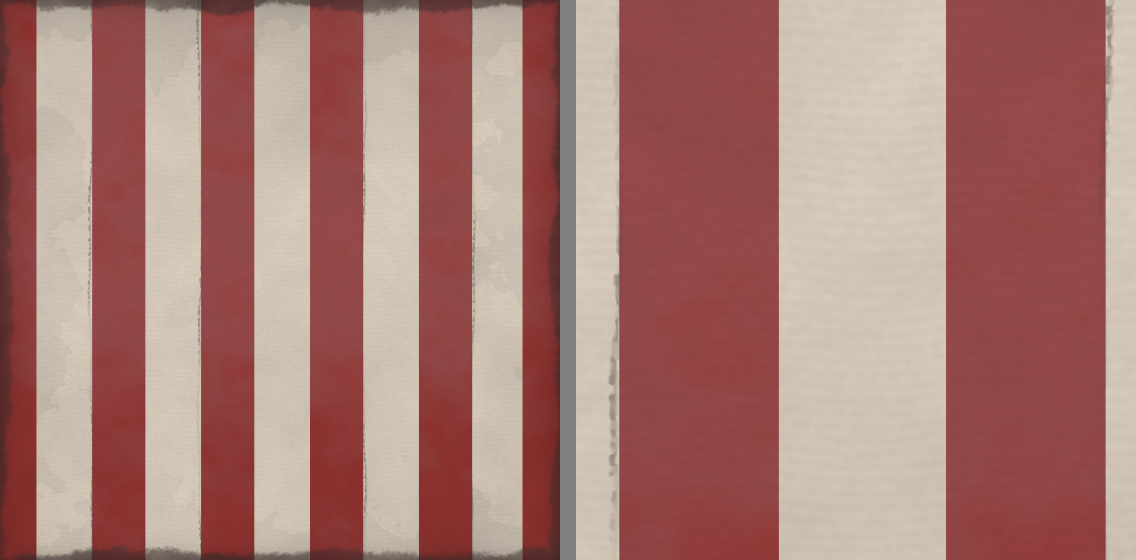
Left, the full canvas; right, a detail of the centre.
Write a WebGL 1 fragment shader that draws this pattern.

```glsl
precision highp float;
// Aged canvas with five cream stripes on faded red, water stains, sooty seams and a grimy border.
uniform vec2 u_resolution;

const float STRIPES = 5.0;
const float FIRST_EDGE = 0.0651;     // left edge of the first cream stripe
const float PITCH = 0.1945;
const float STRIPE_WIDTH = 0.0995;
const float LAST_NARROWING = 0.0095; // the last stripe is slimmer
const float SEAM_WIDTH = 0.0032;
const float TIDE_INSET = 0.085;      // mean distance of the water line from the border
const float GRIME_WIDTH = 0.011;
const float WEAVE_LINES = 125.0;

const vec3 RED_FADED = vec3(0.580, 0.287, 0.288);
const vec3 RED_DEEP = vec3(0.535, 0.195, 0.185);
const vec3 CREAM_LIGHT = vec3(0.840, 0.795, 0.730);
const vec3 CREAM_GREY = vec3(0.755, 0.715, 0.660);
const vec3 SOOT = vec3(0.260, 0.195, 0.190);

vec3 hash3(vec2 p) {
  vec3 q = vec3(dot(p, vec2(127.1, 311.7)), dot(p, vec2(269.5, 183.3)), dot(p, vec2(419.2, 371.9)));
  return fract(sin(q) * 43758.5);
}

// Smooth cellular noise: random cell values blended by distance to their seeds
float cellNoise(vec2 p) {
  vec2 cell = floor(p);
  float total = 0.0;
  float weights = 0.0;
  for (int j = -1; j <= 1; j++) {
    for (int i = -1; i <= 1; i++) {
      vec2 c = cell + vec2(float(i), float(j));
      vec3 h = hash3(c);
      vec2 d = c + h.xy - p;
      float w = exp(-6.0 * dot(d, d));
      total += w * h.z;
      weights += w;
    }
  }
  return total / weights;
}

// Layered cellular noise, centred on zero
float cloud(vec2 p) {
  float sum = 0.0;
  float amp = 0.5;
  for (int i = 0; i < 5; i++) {
    sum += amp * (cellNoise(p) - 0.5);
    p = mat2(1.6, 1.2, -1.2, 1.6) * p + 7.3;
    amp *= 0.55;
  }
  return sum;
}

void main() {
  vec2 uv = gl_FragCoord.xy / u_resolution;
  float px = 1.0 / u_resolution.x;
  vec2 border = min(uv, 1.0 - uv);
  float inset = min(border.x, border.y);

  float broad = cloud(uv * 4.0 + 3.1);
  float mottled = cloud(uv * vec2(11.0, 14.0) + 21.7);
  float ragged = cloud(uv * 9.0 + 47.0);
  float grain = cellNoise(uv * vec2(210.0, 240.0)) - 0.5;

  // Stripes, with a broken sooty seam beside all but the middle one
  float cream = 0.0;
  float seam = 0.0;
  for (float i = 0.0; i < STRIPES; i++) {
    float left = FIRST_EDGE + i * PITCH;
    float right = left + STRIPE_WIDTH - LAST_NARROWING * step(3.5, i);
    cream += clamp((uv.x - left) / px + 0.5, 0.0, 1.0) * clamp((right - uv.x) / px + 0.5, 0.0, 1.0);

    float onRight = step(i, 1.5);
    float wander = 0.0028 * sin(uv.y * 9.0 + i * 2.3) + 0.0012 * sin(uv.y * 37.0 + i);
    float line = mix(left + 0.001, right - 0.002, onRight) + wander;
    float breaks = smoothstep(-0.6, 0.8, sin(uv.y * 13.0 + i * 1.9) + 0.5 * sin(uv.y * 29.0 + i));
    float body = 1.0 - smoothstep(0.2, 1.0, abs(uv.x - line + grain * 0.003) / SEAM_WIDTH);
    float present = step(0.5, abs(i - 2.0));
    seam += body * (0.3 + 0.7 * breaks) * present;
  }

  // Cream cloth: soft cloudiness plus a hard-edged water line
  float tide = inset - TIDE_INSET + 0.34 * ragged + 0.10 * broad;
  float wet = 1.0 - smoothstep(-0.005, 0.005, tide);
  float rim = exp(-abs(tide + 0.003) * 150.0) * wet;
  float greyness = 0.40 + 1.5 * broad + 1.2 * mottled + 0.34 * wet + 0.14 * rim;
  greyness += 0.45 * smoothstep(0.86, 1.0, uv.y);
  vec3 creamColor = mix(CREAM_LIGHT, CREAM_GREY, clamp(greyness, 0.0, 1.5));

  // Red cloth: deeper dye toward the bottom and the sides
  float depth = 0.10 + 0.85 * (1.0 - smoothstep(0.12, 0.48, uv.y + 0.4 * broad));
  depth += 0.65 * (1.0 - smoothstep(0.02, 0.14, border.x));
  depth += 1.2 * mottled + 0.8 * broad;
  vec3 redColor = mix(RED_FADED, RED_DEEP, clamp(depth, 0.0, 1.1));

  vec3 color = mix(redColor, creamColor, cream);

  // Weave and fine grain
  float weave = sin(6.2832 * (uv.y * WEAVE_LINES + 0.8 * mottled + 0.3 * sin(uv.x * 40.0)));
  color *= 1.0 + 0.007 * weave + 0.025 * grain + 0.10 * mottled;

  // Seam soot, border grime and a soft vignette
  float speckle = smoothstep(-0.28, 0.22, grain);
  color = mix(color, SOOT, clamp(seam, 0.0, 1.0) * mix(0.18, 0.40, cream) * (0.3 + 0.7 * speckle));
  float grime = 1.0 - smoothstep(-0.004, 0.008, inset - GRIME_WIDTH + 0.045 * ragged + 0.004 * grain);
  color = mix(color, SOOT, grime * (0.52 + 0.5 * mottled));
  color *= 1.0 - 0.18 * exp(-inset * 55.0);

  gl_FragColor = vec4(clamp(color, 0.0, 1.0), 1.0);
}
```
